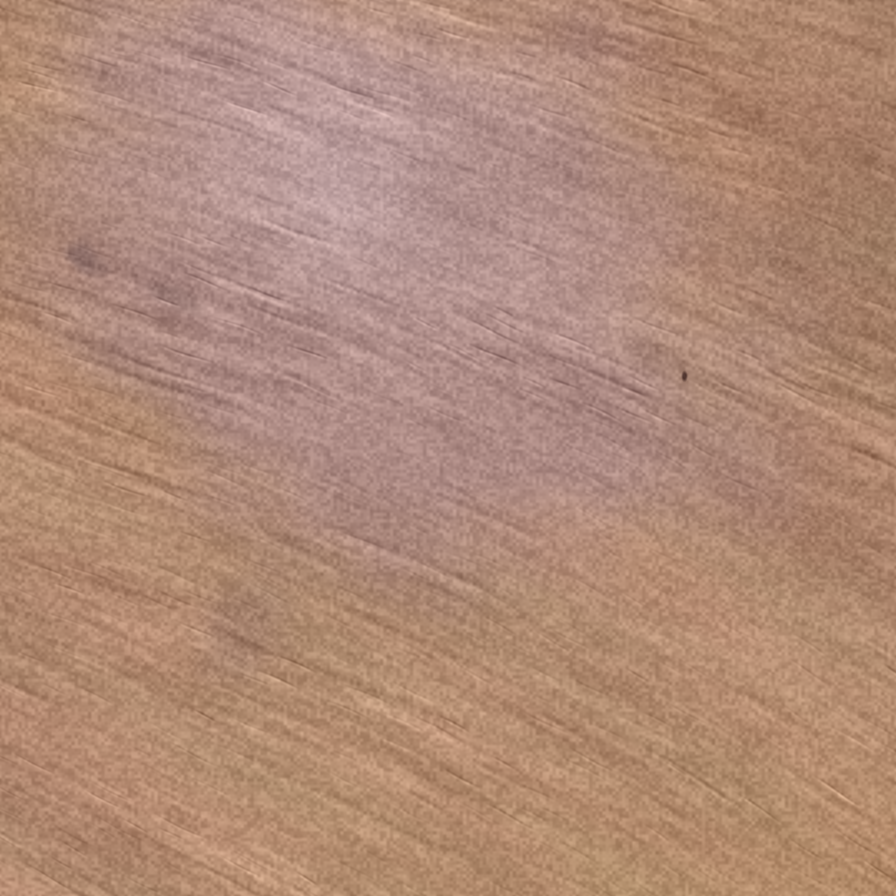
This texture is drawn by a three.js fragment shader. Its source:

```glsl
// Satin-finished brown wood with fine slanted grain, small knots and a soft mauve sheen.
varying vec2 vUv;

const vec3 WOOD_DARK = vec3(0.615, 0.468, 0.380);
const vec3 WOOD_LIGHT = vec3(0.755, 0.598, 0.482);
const vec3 RED_TINT = vec3(0.012, -0.008, 0.002);
const vec3 MAUVE = vec3(0.685, 0.550, 0.532);
const vec3 GLOW = vec3(0.050, 0.070, 0.095);
const vec3 KNOT = vec3(0.540, 0.420, 0.400);
const vec3 PINHOLE = vec3(0.300, 0.200, 0.180);
const vec2 SHEEN_CENTRE = vec2(0.43, 0.73);
const float SLOPE_BOTTOM = 0.50;
const float SLOPE_TOP = 0.27;
const float FIBRE_CONTRAST = 0.085;
const float SPECKLE_CONTRAST = 0.115;
const float GROOVE_CONTRAST = 0.100;

float hash(vec2 p) {
  vec3 q = fract(vec3(p.xyx) * 0.1031);
  q += dot(q, q.yzx + 33.33);
  return fract((q.x + q.y) * q.z);
}

float valueNoise(vec2 p) {
  vec2 i = floor(p);
  vec2 f = fract(p);
  f = f * f * (3.0 - 2.0 * f);
  return mix(mix(hash(i), hash(i + vec2(1.0, 0.0)), f.x),
             mix(hash(i + vec2(0.0, 1.0)), hash(i + vec2(1.0, 1.0)), f.x), f.y);
}

float layeredNoise(vec2 p) {
  float sum = 0.0;
  float weight = 0.5;
  for (int i = 0; i < 4; i++) {
    sum += weight * valueNoise(p);
    p = p * 2.03 + 17.3;
    weight *= 0.5;
  }
  return sum / 0.9375;
}

// Grain coordinates: x runs along the fibres, y across them.
vec2 grainSpace(vec2 uv) {
  float across = uv.y + uv.x * mix(SLOPE_BOTTOM, SLOPE_TOP, uv.y);
  across += 0.007 * sin(uv.x * 6.0 + uv.y * 5.0) + 0.0015 * sin(uv.x * 17.0 - uv.y * 13.0);
  return vec2(uv.x - 0.38 * uv.y, across);
}

// One tapered groove per occupied cell, with a dark side and a lit side.
float grooves(vec2 p, float coverage) {
  p.x += 7.0 * hash(vec2(floor(p.y), 3.7));
  vec2 cell = floor(p);
  vec2 f = fract(p);
  float present = step(hash(cell + 5.1), coverage) * mix(0.4, 1.2, hash(cell + 7.9));
  float reach = mix(0.2, 0.48, hash(cell + 9.4));
  float taper = 1.0 - smoothstep(0.2 * reach, reach, abs(f.x - 0.5));
  float bend = 0.08 * sin(f.x * 6.0 + 6.28 * hash(cell + 2.2));
  float d = (f.y - mix(0.42, 0.62, hash(cell + 1.3)) - bend) / 0.12;
  return present * taper * (-0.8 * exp(-d * d) + 0.6 * exp(-(d + 1.6) * (d + 1.6)));
}

// Soft tilted ellipse, 1 inside and 0 outside.
float blob(vec2 uv, vec2 centre, vec2 radii, float angle) {
  vec2 d = uv - centre;
  float c = cos(angle);
  float s = sin(angle);
  d = vec2(c * d.x + s * d.y, c * d.y - s * d.x) / radii;
  return 1.0 - smoothstep(0.35, 1.25, length(d));
}

void main() {
  vec2 uv = vUv;
  vec2 grain = grainSpace(uv);

  // Broad tone: brighter towards the bottom, darker at the upper right
  float patches = layeredNoise(grain * vec2(2.5, 9.0) + 4.0);
  float clouds = layeredNoise(uv * 4.0 + 21.0);
  float tone = 0.46 + 0.65 * (patches - 0.5) + 0.5 * (clouds - 0.5);
  tone += 0.20 * (1.0 - smoothstep(0.0, 0.4, uv.y));
  tone -= 0.18 * smoothstep(0.5, 1.0, uv.x) * smoothstep(0.3, 0.8, uv.y);
  vec3 colour = mix(WOOD_DARK, WOOD_LIGHT, clamp(tone, 0.0, 1.0));
  colour += RED_TINT * 2.5 * (layeredNoise(grain * vec2(4.0, 14.0) + 40.0) - 0.5);
  colour.b -= 0.03 * (1.0 - smoothstep(0.0, 0.3, uv.y)) * uv.x;

  // Mauve sheen with a brighter core
  vec2 away = uv - SHEEN_CENTRE;
  away.y += 0.3 * away.x;
  float ragged = 0.6 * (clouds - 0.5) + 0.4 * (patches - 0.5);
  float spread = length(away / vec2(0.42, 0.40)) + ragged;
  float sheen = 1.0 - smoothstep(0.60, 1.20, spread);
  vec2 coreAway = away - vec2(-0.03, 0.05);
  float core = exp(-dot(coreAway, coreAway) / 0.026) * (0.85 + ragged);
  colour = mix(colour, MAUVE + 0.14 * (tone - 0.5), 0.92 * sheen);
  colour += GLOW * core;

  // Knots and a pinhole
  vec2 wobble = 0.02 * vec2(valueNoise(uv * 40.0), valueNoise(uv * 40.0 + 9.0)) - 0.01;
  float knot = 0.85 * blob(uv + wobble, vec2(0.097, 0.710), vec2(0.028, 0.018), -0.9);
  knot = max(knot, 0.65 * blob(uv + 0.5 * wobble, vec2(0.195, 0.668), vec2(0.038, 0.013), -0.4));
  knot = max(knot, 0.25 * blob(uv + wobble, vec2(0.270, 0.300), vec2(0.055, 0.075), -0.5));
  colour = mix(colour, KNOT, knot);
  colour = mix(colour, PINHOLE, 0.85 * blob(uv, vec2(0.764, 0.580), vec2(0.0035, 0.006), 0.0));

  // Fibres come in bundles between calmer areas
  float bundle = smoothstep(0.30, 0.70, layeredNoise(grain * vec2(3.0, 11.0) + 60.0));
  float fibre = 0.8 * valueNoise(grain * vec2(8.0, 85.0)) - 0.4;
  fibre += valueNoise(grain * vec2(18.0, 190.0) + 8.0) - 0.5;

  // Embossed grooves, from long and rare to short and frequent
  float groove = 0.9 * grooves(grain * vec2(2.2, 26.0), 0.22);
  groove += grooves(grain * vec2(5.0, 50.0) + 13.0, 0.30) * (0.4 + 0.8 * bundle);
  groove += grooves(grain * vec2(11.0, 85.0) + 31.0, 0.40) * (0.3 + 0.8 * bundle);

  // Fine speckle over everything
  float speckle = valueNoise(uv * 270.0) - 0.5;
  speckle += 0.4 * (valueNoise(uv * 150.0 + 70.0) - 0.5);
  float relief = FIBRE_CONTRAST * fibre * (0.5 + 0.8 * bundle);
  relief += GROOVE_CONTRAST * groove + SPECKLE_CONTRAST * speckle;
  colour += relief * vec3(1.0, 0.98, 0.94);

  gl_FragColor = vec4(clamp(colour, 0.0, 1.0), 1.0);
}
```
